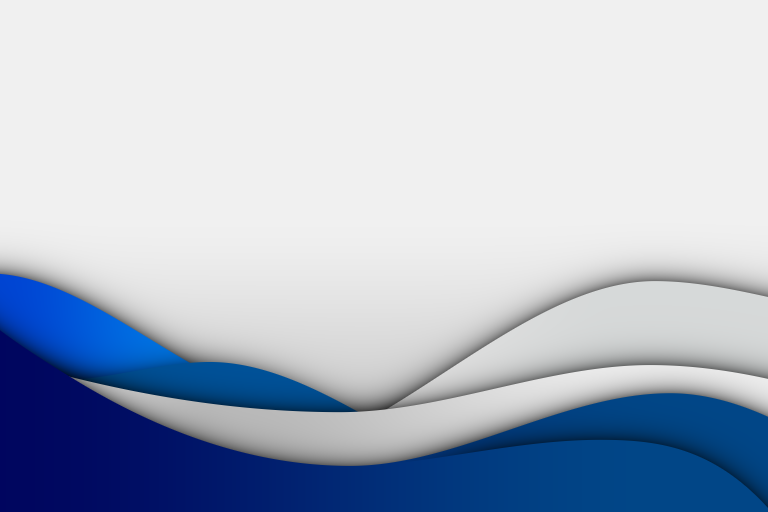
A Shadertoy shader for this background:

```glsl
// Layered blue and silver waves with soft shadows under a pale backdrop.
#define ASPECT 1.5
#define SHADOW_WIDTH 0.019
#define SHADOW_STRENGTH 0.52
#define BACKDROP_LIGHT vec3(0.943)
#define BACKDROP_DIM vec3(0.815)
#define NAVY vec3(0.0, 0.02, 0.37)
#define OCEAN vec3(0.005, 0.275, 0.53)
#define AZURE_LEFT vec3(0.0, 0.27, 0.83)
#define AZURE_RIGHT vec3(0.0, 0.46, 0.90)
#define TEAL vec3(0.0, 0.32, 0.60)

// Cubic Hermite span between knots (x, height, slope), straight beyond its ends.
float span(float x, vec3 a, vec3 b) {
    float len = b.x - a.x;
    float t = clamp((x - a.x) / len, 0.0, 1.0);
    float s = 1.0 - t;
    float curve = mix(a.y, b.y, t * t * (3.0 - 2.0 * t))
                + len * t * s * (a.z * s - b.z * t);
    return curve + a.z * min(x - a.x, 0.0) + b.z * max(x - b.x, 0.0);
}

float span(float x, vec3 a, vec3 b, vec3 c) {
    return x < b.x ? span(x, a, b) : span(x, b, c);
}

float span(float x, vec3 a, vec3 b, vec3 c, vec3 d) {
    return x < c.x ? span(x, a, b, c) : span(x, c, d);
}

// Fills everything below an edge and casts a shadow just above it.
void addLayer(inout vec3 color, float above, vec3 fill, float shadow) {
    float gradient = max(length(vec2(dFdx(above), dFdy(above))), 1e-6);
    float pixels = above / gradient;
    float dist = pixels / iResolution.y;
    color *= 1.0 - shadow * exp(-max(dist, 0.0) / SHADOW_WIDTH);
    color = mix(color, fill, clamp(0.5 - pixels, 0.0, 1.0));
}

void mainImage(out vec4 fragColor, in vec2 fragCoord) {
    vec2 p = fragCoord / iResolution.xy * vec2(ASPECT, 1.0);
    float x = p.x;

    // Edge heights, from back to front
    float hill = span(x, vec3(0.752, 0.199, 0.6), vec3(1.279, 0.451, 0.0),
                      vec3(1.5, 0.42, -0.22));
    float azure = span(x, vec3(0.0, 0.465, -0.08), vec3(0.361, 0.297, -0.58));
    float mound = span(x, vec3(0.137, 0.258, 0.05), vec3(0.41, 0.293, 0.0),
                       vec3(0.697, 0.197, -0.55));
    float ribbon = span(x, vec3(0.137, 0.264, -0.25), vec3(0.664, 0.195, 0.0),
                        vec3(1.27, 0.287, 0.0), vec3(1.5, 0.26, -0.22));
    vec3 ribbonTip = vec3(0.137, 0.264, -0.62);
    float sea = x < ribbonTip.x
              ? span(x, vec3(0.0, 0.355, -0.75), ribbonTip)
              : span(x, ribbonTip, vec3(0.684, 0.09, 0.0),
                     vec3(1.309, 0.232, 0.0), vec3(1.5, 0.186, -0.45));
    float front = span(x, vec3(0.781, 0.096, 0.12), vec3(1.172, 0.141, 0.0),
                       vec3(1.5, 0.008, -1.1));

    // Fill colours
    vec3 hillColor = mix(vec3(0.88), vec3(0.84, 0.85, 0.85), smoothstep(0.8, 1.2, x));
    vec3 azureColor = mix(AZURE_LEFT, AZURE_RIGHT, smoothstep(0.0, 0.36, x));
    float silver = mix(0.87, 0.73, smoothstep(0.14, 0.42, x));
    silver = mix(silver, 0.94, smoothstep(0.5, 1.25, x));
    vec3 seaColor = mix(NAVY, OCEAN, smoothstep(-0.05, 1.3, x));

    // Compose the layers
    vec3 color = mix(BACKDROP_DIM, BACKDROP_LIGHT, smoothstep(0.17, 0.60, p.y));
    addLayer(color, p.y - hill, hillColor, SHADOW_STRENGTH);
    addLayer(color, p.y - azure, azureColor, SHADOW_STRENGTH);
    addLayer(color, p.y - mound, TEAL, 0.6 * SHADOW_STRENGTH);
    addLayer(color, p.y - ribbon, vec3(silver), SHADOW_STRENGTH);
    addLayer(color, p.y - sea, seaColor, SHADOW_STRENGTH);
    float frontShadow = SHADOW_STRENGTH * smoothstep(0.75, 1.0, x);
    addLayer(color, p.y - front, seaColor, frontShadow);

    fragColor = vec4(color, 1.0);
}
```
